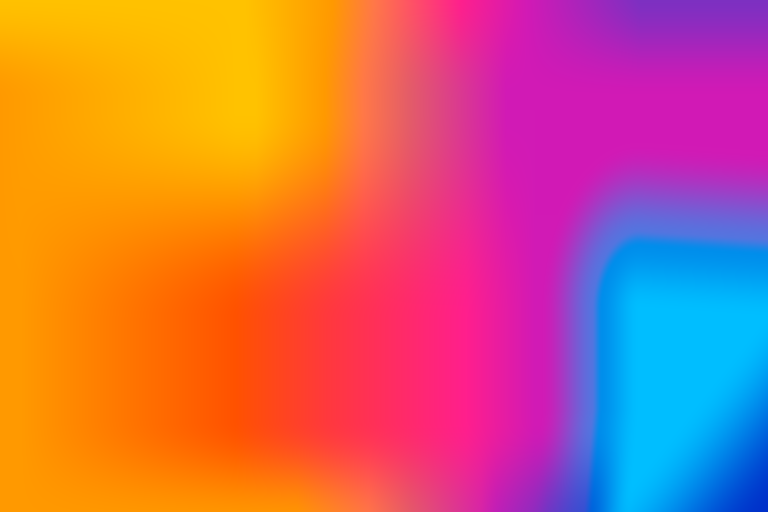
Write a WebGL 1 fragment shader that draws this background.

```glsl
precision highp float;
// Soft mesh gradient: amber and orange melting through pink into magenta, with a glowing blue panel.

uniform vec2 u_resolution;

#define PANEL_LEFT 1.166
#define PANEL_TOP 0.535
#define PANEL_RADIUS 0.085
#define PANEL_SQUASH 0.6
#define GLOW_WIDTH 0.112
#define RIM_SOFTNESS 0.010

const vec3 YELLOW     = vec3(1.00, 0.76, 0.00);
const vec3 AMBER      = vec3(1.00, 0.60, 0.00);
const vec3 ORANGE     = vec3(1.00, 0.32, 0.00);
const vec3 CORAL      = vec3(1.00, 0.47, 0.28);
const vec3 RED        = vec3(1.00, 0.22, 0.24);
const vec3 PINK       = vec3(1.00, 0.12, 0.55);
const vec3 DUSTY_ROSE = vec3(0.89, 0.36, 0.41);
const vec3 MAGENTA    = vec3(0.82, 0.10, 0.71);
const vec3 VIOLET     = vec3(0.48, 0.19, 0.76);
const vec3 PERIWINKLE = vec3(0.31, 0.47, 0.88);
const vec3 INDIGO     = vec3(0.20, 0.30, 0.82);
const vec3 AZURE      = vec3(0.00, 0.55, 0.92);
const vec3 CYAN       = vec3(0.00, 0.745, 1.00);
const vec3 DEEP_BLUE  = vec3(0.00, 0.19, 0.79);

// Linear blend towards the next colour between two positions
vec3 blendTo(vec3 from, vec3 to, float a, float b, float x) {
  return mix(from, to, clamp((x - a) / (b - a), 0.0, 1.0));
}

vec3 topEdge(float x) {
  vec3 c = blendTo(YELLOW, AMBER, 0.48, 0.65, x);
  c = blendTo(c, CORAL, 0.65, 0.73, x);
  c = blendTo(c, PINK, 0.73, 0.90, x);
  c = blendTo(c, MAGENTA, 0.90, 1.03, x);
  return blendTo(c, VIOLET, 1.03, 1.25, x);
}

vec3 upperBand(float x) {
  vec3 c = blendTo(AMBER, YELLOW, 0.00, 0.46, x);
  c = blendTo(c, AMBER, 0.50, 0.635, x);
  c = blendTo(c, CORAL, 0.635, 0.71, x);
  c = blendTo(c, DUSTY_ROSE, 0.71, 0.80, x);
  return blendTo(c, MAGENTA, 0.80, 0.99, x);
}

vec3 lowerBand(float x) {
  vec3 c = blendTo(AMBER, ORANGE, 0.04, 0.46, x);
  c = blendTo(c, RED, 0.46, 0.64, x);
  c = blendTo(c, PINK, 0.64, 0.91, x);
  return blendTo(c, MAGENTA, 0.91, 1.045, x);
}

vec3 bottomEdge(float x) {
  vec3 c = blendTo(AMBER, CORAL, 0.58, 0.72, x);
  c = blendTo(c, DUSTY_ROSE, 0.72, 0.80, x);
  c = blendTo(c, MAGENTA, 0.80, 0.97, x);
  return blendTo(c, VIOLET, 0.94, 1.07, x);
}

// Signed distance to the panel, which runs off the right and bottom sides
float panelDistance(vec2 p) {
  float left = PANEL_LEFT - 0.09 * max(0.2 - p.y, 0.0);
  float top = PANEL_TOP - 0.07 * max(p.x - 1.25, 0.0);
  vec2 v = vec2(left - p.x, (p.y - top) * PANEL_SQUASH) + PANEL_RADIUS;
  return length(max(v, 0.0)) + min(max(v.x, v.y), 0.0) - PANEL_RADIUS;
}

void main() {
  // Canvas coordinates: 1.5 wide, 1.0 high
  vec2 p = gl_FragCoord.xy / u_resolution * vec2(1.5, 1.0);

  // Warm bands stacked from bottom to top
  float bottom = 1.0 - smoothstep(-0.035, 0.18, p.y);
  vec3 color = mix(lowerBand(p.x), upperBand(p.x), smoothstep(0.375, 0.785, p.y));
  color = mix(color, topEdge(p.x), smoothstep(0.805, 1.02, p.y));
  color = mix(color, bottomEdge(p.x), bottom);

  // Halo around the panel
  float d = panelDistance(p);
  vec3 halo = mix(PERIWINKLE, INDIGO, bottom);
  color = mix(color, halo, 1.0 - smoothstep(-0.005, GLOW_WIDTH, d));

  // Panel body, darkening towards the lower right corner
  vec3 rim = mix(AZURE, DEEP_BLUE, 0.5 * bottom);
  vec3 panel = mix(rim, CYAN, smoothstep(0.0, PANEL_RADIUS, -d));
  float corner = (p.x - 1.25) / 0.25 + (0.316 - p.y) / 0.316;
  panel = mix(panel, DEEP_BLUE, smoothstep(0.75, 2.0, corner));
  color = mix(color, panel, 1.0 - smoothstep(-RIM_SOFTNESS, RIM_SOFTNESS, d));

  gl_FragColor = vec4(color, 1.0);
}
```
